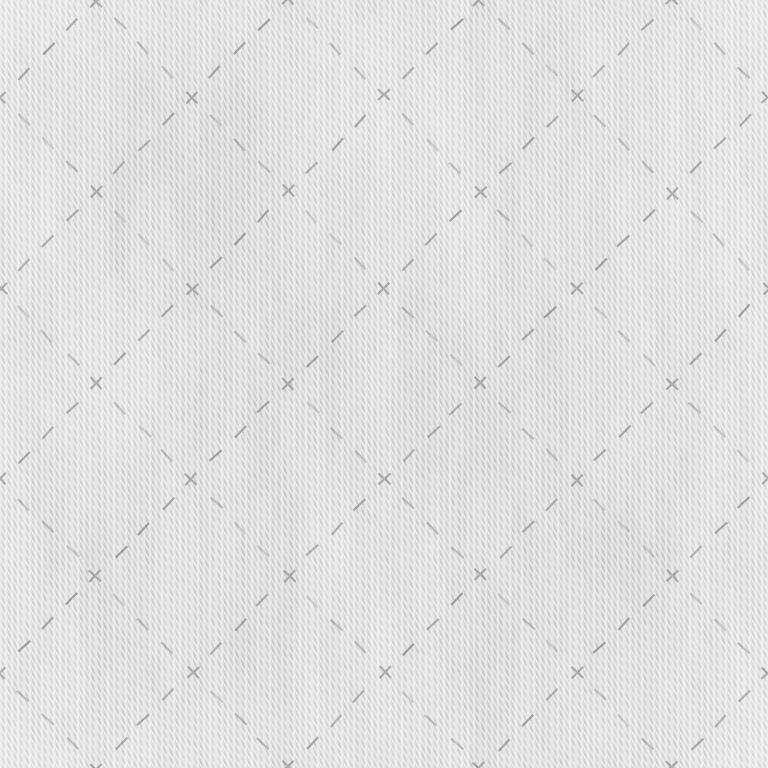
Give the GLSL for this pattern, as a Shadertoy shader.

```glsl
// Pale grey twill cloth with a diamond lattice of dashed stitches and small crosses

float hash(vec2 p) {
    return fract(sin(dot(p, vec2(127.1, 311.7))) * 43758.5453);
}

// Value noise that wraps after a whole number of cells
float wrapNoise(vec2 uv, vec2 cells) {
    vec2 p = uv * cells;
    vec2 i = floor(p), f = fract(p);
    f = f * f * (3.0 - 2.0 * f);
    vec2 lo = mod(i, cells), hi = mod(i + 1.0, cells);
    return mix(mix(hash(lo), hash(vec2(hi.x, lo.y)), f.x),
               mix(hash(vec2(lo.x, hi.y)), hash(hi), f.x), f.y);
}

// Upright columns of short steep strokes, each column stepped a little lower
float twill(vec2 uv) {
    vec2 p = uv * vec2(128.0, 96.0);
    float column = mod(floor(p.x), 128.0);
    float x = fract(p.x);
    float phase = p.y + 1.4 * (x - 0.5) + 0.25 * column;
    float groove = smoothstep(0.1, 0.95, 0.5 + 0.5 * cos(6.2831853 * phase));
    float gap = smoothstep(0.0, 0.4, x) * smoothstep(1.0, 0.6, x);
    float depth = 0.85 + 0.3 * hash(vec2(column, mod(floor(phase + 0.5), 96.0)));
    return (groove + 0.1) * gap * depth;
}

// Opacity of stitches along g.x, four per lattice edge; every fourth is a cross arm
float stitches(vec2 g, float rising, float aa) {
    vec2 centre = vec2(round(g.x * 4.0) / 4.0, round(g.y));
    vec2 ab = (rising > 0.5 ? centre : centre.yx) + 0.5;
    vec2 id = mod(vec2(ab.x + ab.y, ab.x - ab.y) * 0.5, 4.0);
    float isCross = 1.0 - step(0.1, abs(centre.x - round(centre.x)));

    // Hand-placed wobble, shared by both arms of a cross
    vec2 wobble = (vec2(hash(id + 3.1), hash(id + 7.7)) - 0.5) * 0.022;
    vec2 d = g - centre - (rising > 0.5 ? wobble : wobble.yx);
    d.y -= d.x * (hash(id + 5.3 + rising) - 0.5) * 0.14;

    vec2 size = vec2(0.06, 0.0078);
    vec2 cover = smoothstep(size + aa * 0.6, size - aa * 0.6, abs(d));
    float dashInk = mix(0.42, 0.7, rising) + 0.24 * (hash(id + 11.9) - 0.5);
    return cover.x * cover.y * mix(dashInk, 0.66, isCross);
}

void mainImage(out vec4 fragColor, in vec2 fragCoord) {
    vec2 uv = fragCoord / iResolution.xy;

    // Woven ground with soft, vertically streaked wear
    float wear = 0.45 * wrapNoise(uv, vec2(6.0, 4.0))
               + 0.3 * wrapNoise(uv, vec2(32.0, 7.0))
               + 0.25 * wrapNoise(uv, vec2(128.0, 18.0));
    float cloth = 0.928 - 0.065 * (wear - 0.4);
    cloth -= twill(uv) * (0.095 + 0.03 * wear);

    // Diagonal lattice, four diamonds across and down
    vec2 p = uv * 4.0;
    vec2 g = vec2(p.x + p.y, p.x - p.y) - 0.5;
    float aa = 5.66 / min(iResolution.x, iResolution.y);
    float ink = max(stitches(g, 1.0, aa), stitches(g.yx, 0.0, aa));

    float shade = mix(cloth, 0.54 + 0.4 * (cloth - 0.88), ink);
    fragColor = vec4(vec3(shade), 1.0);
}
```
